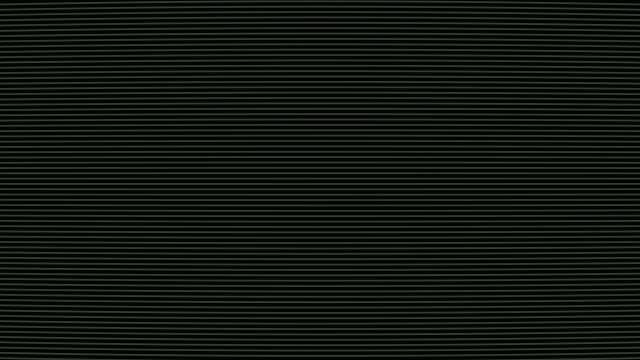
Give the GLSL for this pattern, as a Shadertoy shader.

```glsl
// Thin grey-green scanlines on a near-black, gently bowed tube screen.

#define LINE_COUNT 67.0
#define LINE_WIDTH 0.34
#define LINE_PHASE 0.26
#define BOW 0.018
#define WEAR 0.04
#define TINT 0.008
#define LINE_COLOR vec3(0.205, 0.226, 0.205)
#define GAP_COLOR vec3(0.008, 0.016, 0.009)

// Bends rows toward the middle of the screen at its left and right edges.
float bowedHeight(vec2 p) {
    return p.y * (1.0 + BOW * p.x * p.x);
}

// Share of a pixel covered by a stripe centred on each whole row number.
float stripeCoverage(float row, float pixel) {
    float d = abs(fract(row) - 0.5);
    float edge = (0.5 * LINE_WIDTH - (0.5 - d)) / pixel + 0.5;
    return clamp(edge, 0.0, min(1.0, LINE_WIDTH / pixel));
}

// Slow layered sines, different on every line.
float lineWear(float id, float x) {
    return 0.5 * sin(id * 2.4 + x * 1.7)
         + 0.3 * sin(id * 5.1 - x * 3.1)
         + 0.2 * sin(id * 0.7 + x * 6.3);
}

void mainImage(out vec4 fragColor, in vec2 fragCoord) {
    // Both axes run from -1 to 1
    vec2 p = 2.0 * fragCoord / iResolution.xy - 1.0;

    // Row number and the size of one pixel in rows
    float row = 0.5 * LINE_COUNT * bowedHeight(p) - LINE_PHASE;
    float pixel = LINE_COUNT * (1.0 + BOW * p.x * p.x) / iResolution.y;

    // Slight change of brightness and green tint from line to line
    float wear = lineWear(floor(row + 0.5), p.x);
    vec3 line = LINE_COLOR * (1.0 + WEAR * wear);
    line += TINT * wear * vec3(-0.6, 0.6, -0.4);

    fragColor = vec4(mix(GAP_COLOR, line, stripeCoverage(row, pixel)), 1.0);
}
```
